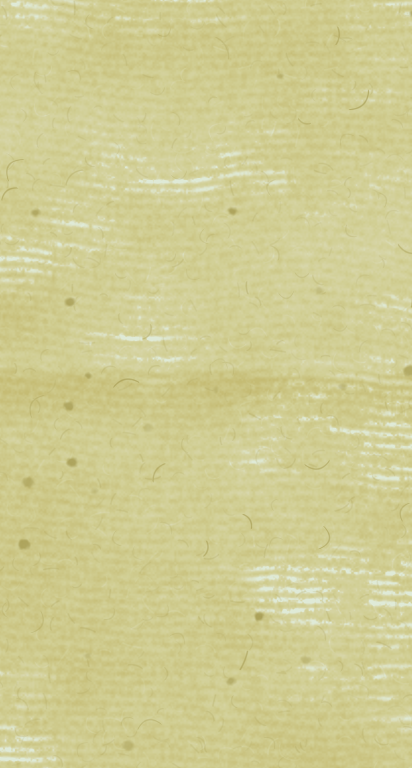
Give the GLSL for this texture, as a Shadertoy shader.

```glsl
const vec3 OLIVE = vec3(0.796, 0.772, 0.515);
const vec3 STRAW = vec3(0.820, 0.810, 0.580);
const vec3 CREAM = vec3(0.840, 0.832, 0.645);
const vec3 PALE = vec3(0.860, 0.880, 0.755);
const vec3 SPECK = vec3(0.620, 0.575, 0.280);
const float TAU = 6.2831853;

float hash(vec2 p) {
    vec3 q = fract(p.xyx * vec3(0.1031, 0.1030, 0.0973));
    q += dot(q, q.yzx + 33.33);
    return fract((q.x + q.y) * q.z);
}

float noise(vec2 p) {
    vec2 cell = floor(p), f = fract(p);
    f = f * f * (3.0 - 2.0 * f);
    float low = mix(hash(cell), hash(cell + vec2(1, 0)), f.x);
    float high = mix(hash(cell + vec2(0, 1)), hash(cell + vec2(1, 1)), f.x);
    return mix(low, high, f.y);
}

float fbm(vec2 p) {
    float sum = 0.0, weight = 0.53;
    for (int i = 0; i < 4; i++) {
        sum += weight * noise(p);
        p = p * 2.03 + 17.7;
        weight *= 0.5;
    }
    return sum;
}

// Scattered curved hairs: one candidate per grid cell
float fibres(vec2 uv, float density, float chance, float size, float soft, float seed) {
    vec2 p = uv * density, home = floor(p);
    float cover = 0.0;
    for (int j = -1; j <= 1; j++)
    for (int i = -1; i <= 1; i++) {
        vec2 id = home + vec2(i, j), key = id + seed;
        float present = step(hash(key + 3.1), chance);
        vec2 d = (p - id - vec2(hash(key + 11.3), hash(key + 27.9))) / density;
        float angle = TAU * hash(key + 41.7);
        d = mat2(cos(angle), -sin(angle), sin(angle), cos(angle)) * d;
        float reach = size * (0.4 + 0.6 * hash(key + 53.2));
        float bend = (hash(key + 67.4) - 0.5) * 1.6 / size;
        d.y -= bend * d.x * d.x;
        float dist = length(vec2(max(abs(d.x) - reach, 0.0), d.y));
        float strength = 0.4 + 0.6 * hash(key + 79.6);
        cover = max(cover, present * strength * (1.0 - smoothstep(0.0, soft, dist)));
    }
    return cover;
}

// Scattered blurry round flecks
float flecks(vec2 uv, float density, float chance, float size, float soft) {
    vec2 p = uv * density, home = floor(p);
    float cover = 0.0;
    for (int j = -1; j <= 1; j++)
    for (int i = -1; i <= 1; i++) {
        vec2 id = home + vec2(i, j);
        float present = step(hash(id + 91.3), chance);
        vec2 d = (p - id - vec2(hash(id + 5.7), hash(id + 19.1))) / density;
        float radius = size * (0.45 + 0.55 * hash(id + 33.5));
        float dist = length(d * vec2(0.85, 1.0)) + 0.002 * (noise(uv * 260.0) - 0.5);
        float strength = 0.25 + 0.5 * hash(id + 47.9);
        cover = max(cover, present * strength * (1.0 - smoothstep(radius - soft, radius + soft, dist)));
    }
    return cover;
}

// Slightly wavy horizontal ribs
float ribs(vec2 uv, float count) {
    float sway = 0.022 * noise(uv * vec2(5.0, 3.0) + 8.0) + 0.004 * noise(uv * vec2(28.0, 40.0));
    return 0.5 + 0.5 * cos(TAU * count * (uv.y + sway + 0.02 * uv.x));
}

// Shadow below a soft horizontal fold, faint glow above it
float fold(float y, float level) {
    float below = smoothstep(0.10, 0.0, level - y) * smoothstep(0.008, -0.012, y - level);
    float above = smoothstep(0.0, 0.010, y - level) * smoothstep(0.045, 0.010, y - level);
    return 0.16 * above - 0.32 * below;
}

vec3 paperColour(float tone) {
    vec3 colour = mix(OLIVE, STRAW, clamp(tone * 3.0, -0.9, 1.0));
    colour = mix(colour, CREAM, clamp(tone * 3.0 - 1.0, 0.0, 1.0));
    return mix(colour, PALE, clamp(tone * 3.0 - 2.0, 0.0, 1.8));
}

void mainImage(out vec4 fragColor, in vec2 fragCoord) {
    vec2 uv = fragCoord / iResolution.y;
    float pixel = 1.0 / iResolution.y;

    // Cloudy pulp and fine grain
    float cloud = fbm(uv * vec2(5.0, 6.0) + 3.0) - 0.5;
    float grain = 0.6 * noise(uv * 170.0) + 0.4 * noise(uv * 390.0 + 50.0) - 0.5;
    float tone = 0.23 + 0.75 * cloud + 0.60 * grain + fold(uv.y, 0.515);

    // Ribs brighten into broken streaks where the sheet is thin
    float rib = ribs(uv, 72.0);
    float thin = smoothstep(0.42, 0.78, fbm(uv * vec2(5.0, 9.0) + 40.0));
    float broken = smoothstep(0.35, 0.85, noise(uv * vec2(22.0, 75.0)) + 0.7 * grain);
    tone += 0.20 * (rib - 0.45) + thin * (0.18 + 0.95 * rib * broken);

    // Hairs and flecks
    float hair = 0.20 * fibres(uv, 38.0, 0.55, 0.010, 1.1 * pixel + 0.0006, 0.0);
    hair = max(hair, 0.55 * fibres(uv, 13.0, 0.28, 0.017, pixel + 0.0007, 200.0));
    float paleHair = fibres(uv, 34.0, 0.5, 0.012, pixel + 0.0008, 400.0);
    float fleck = flecks(uv, 11.0, 0.38, 0.0065, pixel + 0.0012);

    vec3 colour = paperColour(tone + 0.25 * paleHair);
    colour = mix(colour, SPECK, max(hair, fleck));
    fragColor = vec4(colour, 1.0);
}
```
